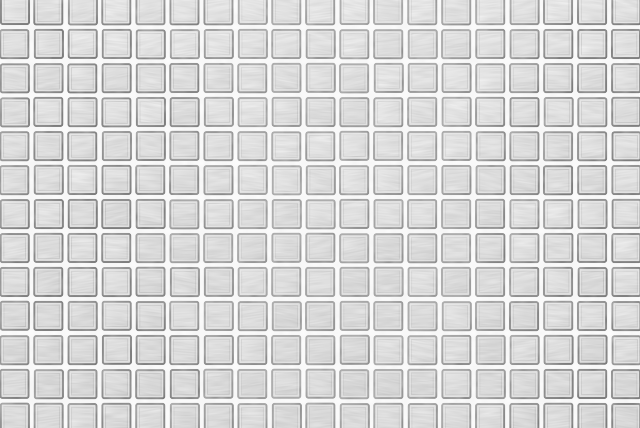
This texture is drawn by a Shadertoy shader. Its source:

```glsl
const float PITCH = 0.0794;                  // tile spacing, in canvas heights
const vec2 GROUT_ORIGIN = vec2(0.0739, 0.0632);
const float TILE_HALF = 0.445;               // the rest is in tile spacings
const float CORNER = 0.09;
const vec3 GROUT = vec3(0.975);
const vec3 GLASS = vec3(0.868);
const vec3 RIM_PALE = vec3(0.68);
const vec3 RIM_DARK = vec3(0.49);
const vec3 BEVEL = vec3(0.91);

float hash(vec2 p) {
    return fract(sin(dot(p, vec2(127.1, 311.7))) * 43758.5453);
}

float noise(vec2 p) {
    vec2 i = floor(p), f = fract(p);
    f = f * f * (3.0 - 2.0 * f);
    return mix(mix(hash(i), hash(i + vec2(1, 0)), f.x),
               mix(hash(i + vec2(0, 1)), hash(i + vec2(1, 1)), f.x), f.y);
}

float roundedBox(vec2 p, float halfSize, float radius) {
    vec2 q = abs(p) - halfSize + radius;
    return length(max(q, 0.0)) + min(max(q.x, q.y), 0.0) - radius;
}

// Soft line of the given half width around a distance
float band(float d, float center, float halfWidth, float blur) {
    return 1.0 - smoothstep(halfWidth - blur, halfWidth + blur, abs(d - center));
}

// Fine, slightly tilted horizontal brush marks, from -1 to 1
float brushed(vec2 p, vec2 id) {
    float tilt = (hash(id + 3.7) - 0.5) * 0.4;
    vec2 q = vec2(p.x, p.y + tilt * p.x) + 17.0 * hash(id);
    float fine = noise(q * vec2(3.0, 26.0));
    float broad = noise(q * vec2(2.0, 9.0) + 40.0);
    return fine + broad - 1.0;
}

vec3 glassFace(vec2 p, vec2 id, vec2 uv) {
    float light = 0.03 * (uv.y - 0.5) + 0.03 * (hash(id) - 0.5);
    light += 0.045 * brushed(p, id);
    light += 0.025 * (p.y - p.x);
    return GLASS + light;
}

// The rim is heavier toward the sides of the wall and on lower right edges
vec3 rimColor(vec2 p, vec2 id, vec2 uv) {
    float side = smoothstep(0.1, 0.38, abs(uv.x - 0.55));
    float shade = 0.12 + 0.5 * side + 0.35 * (p.x - p.y);
    shade += 0.35 * (hash(id + 9.1) - 0.5);
    shade += 0.5 * (noise(p * 5.0 + id * 7.3) - 0.5);
    return mix(RIM_PALE, RIM_DARK, clamp(shade, 0.0, 1.0));
}

void mainImage(out vec4 fragColor, in vec2 fragCoord) {
    vec2 uv = fragCoord / iResolution.xy;
    vec2 grid = (fragCoord / iResolution.y - GROUT_ORIGIN) / PITCH;
    vec2 id = floor(grid);
    vec2 p = fract(grid) - 0.5;
    float blur = max(0.6 / (iResolution.y * PITCH), 0.012);

    // Small differences in how each tile was set
    vec2 shift = (vec2(hash(id + 1.3), hash(id + 5.9)) - 0.5) * 0.02;
    p -= shift;
    float d = roundedBox(p, TILE_HALF, CORNER);

    // Face, inner crease, bright bevel, then the dark rim
    vec3 rim = rimColor(p, id, uv);
    vec3 color = glassFace(p, id, uv);
    color = mix(color, rim, 0.25 * band(d, -0.125, 0.014, blur));
    color = mix(color, BEVEL, 0.6 * band(d, -0.085, 0.022, blur));
    color = mix(color, rim, band(d, -0.03, 0.03, blur));

    // Grout, faintly uneven
    vec3 grout = GROUT + 0.02 * (noise(grid * 6.0) - 0.5);
    color = mix(color, grout, smoothstep(-blur, blur, d));

    fragColor = vec4(clamp(color, 0.0, 1.0), 1.0);
}
```
